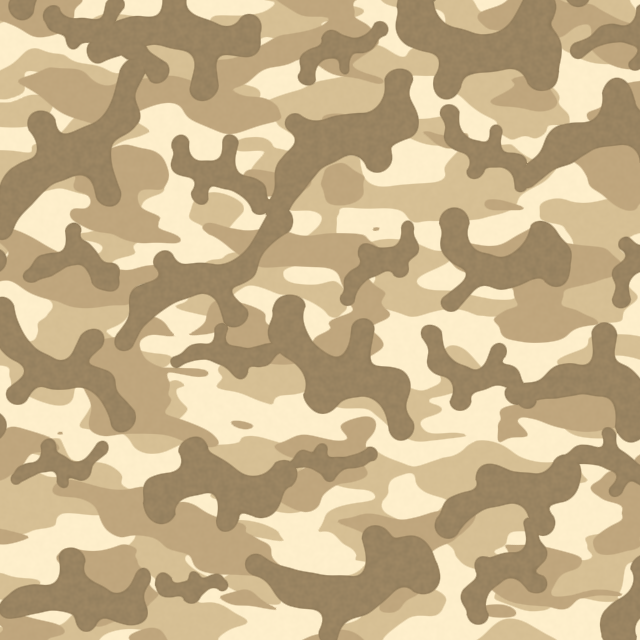
A Shadertoy shader for this pattern:

```glsl
// Desert camouflage: wavy sand patches under dark, branching rounded blotches.

#define MOTIF_CELL vec2(0.222, 0.168) // spacing of the dark blotches
#define BIG_SCALE vec2(0.95, 1.25)    // range of the large blotches
#define SMALL_SCALE vec2(0.48, 0.75)  // range of the small ones between them
#define BRANCH_BLEND 0.028            // roundness of the branch joints
#define PATCH_FREQ vec2(6.2, 13.5)    // patches are wider than tall
#define PATCH_WARP 0.032              // waviness of the patch outlines
#define LIGHT_LEVEL 0.005             // higher means less light tan
#define MID_LEVEL 0.140               // higher means less mid tan
#define EDGE_WIDTH 1.2                // softness of all outlines
#define RIM_WIDTH 0.004               // darker line inside the blotches

const vec3 CREAM = vec3(0.995, 0.935, 0.795);
const vec3 LIGHT_TAN = vec3(0.84, 0.75, 0.58);
const vec3 MID_TAN = vec3(0.75, 0.65, 0.49);
const vec3 BROWN = vec3(0.58, 0.50, 0.37);
const vec3 WARM_BROWN = vec3(0.62, 0.53, 0.39);

vec2 hash2(vec2 p) {
    vec3 q = fract(p.xyx * vec3(0.1031, 0.1030, 0.0973));
    q += dot(q, q.yzx + 33.33);
    return fract((q.xx + q.yz) * q.zy);
}

// Gradient noise, roughly -0.7 to 0.7
float cornerSlope(vec2 cell, vec2 corner, vec2 f) {
    float a = 6.28318 * hash2(cell + corner + 57.0).x;
    return dot(vec2(cos(a), sin(a)), f - corner);
}

float noise(vec2 p) {
    vec2 i = floor(p), f = p - i;
    vec2 u = f * f * f * (f * (f * 6.0 - 15.0) + 10.0);
    vec2 e = vec2(0.0, 1.0);
    return mix(mix(cornerSlope(i, e.xx, f), cornerSlope(i, e.yx, f), u.x),
               mix(cornerSlope(i, e.xy, f), cornerSlope(i, e.yy, f), u.x), u.y);
}

vec2 noise2(vec2 p) {
    return vec2(noise(p), noise(p + vec2(37.2, 11.7)));
}

// Stretched, warped field whose level sets outline the sand patches
float patchField(vec2 p, vec2 offset) {
    p += PATCH_WARP * vec2(1.5, 0.8) * noise2(p * vec2(9.0, 14.0) + offset.yx);
    vec2 q = p * PATCH_FREQ + offset;
    q.y += 0.12 * q.x;
    return noise(q) + 0.38 * noise(q * 2.1 + 19.3);
}

float smoothMin(float a, float b, float k) {
    float h = max(k - abs(a - b), 0.0) / k;
    return min(a, b) - 0.25 * h * h * k;
}

// Capsule whose radius swells from the root to the tip
float limb(vec2 p, vec2 root, vec2 tip, float rootRadius, float tipRadius) {
    vec2 axis = tip - root, v = p - root;
    float h = clamp(dot(v, axis) / dot(axis, axis), 0.0, 1.0);
    return length(v - axis * h) - mix(rootRadius, tipRadius, h * h);
}

// Bent spine with four bulb-ended arms
float motif(vec2 p, vec2 seed) {
    vec2 bend = hash2(seed + 3.1) - 0.5, bulb = hash2(seed + 9.4);
    vec2 left = vec2(-0.085, 0.07 * bend.x), right = vec2(0.085, 0.07 * bend.y);
    vec2 middle = vec2(0.0, -0.04 * (bend.x + bend.y));
    float d = smoothMin(limb(p, middle, left, 0.019, mix(0.013, 0.028, bulb.x)),
                        limb(p, middle, right, 0.019, mix(0.013, 0.028, bulb.y)), BRANCH_BLEND);
    float side = bend.x > 0.0 ? 1.0 : -1.0;
    for (int k = 0; k < 4; k++) {
        float t = float(k) * 0.56 - 0.84;
        vec2 r = hash2(seed * 1.7 + float(k) * 7.3);
        vec2 root = mix(middle, t < 0.0 ? left : right, abs(t));
        vec2 reach = vec2(0.7 * t + 0.9 * (r.x - 0.5), side * (0.95 - 0.2 * abs(t)));
        vec2 tip = root + reach * mix(0.030, 0.082, r.y);
        d = smoothMin(d, limb(p, root, tip, 0.012, mix(0.014, 0.025, r.x)), BRANCH_BLEND);
        side = -side;
    }
    return d;
}

// Large and small motifs alternate like the fields of a jittered checkerboard
float blotches(vec2 p) {
    p += 0.012 * noise2(p * 10.0);
    vec2 base = floor(p / MOTIF_CELL);
    float d = 1.0;
    for (int j = -1; j <= 1; j++) {
        for (int i = -1; i <= 1; i++) {
            vec2 cell = base + vec2(i, j);
            vec2 r = hash2(cell + 21.0), s = hash2(cell + 83.0);
            vec2 center = (cell + 0.5 + 0.4 * (r - 0.5)) * MOTIF_CELL;
            vec2 range = mod(cell.x + cell.y, 2.0) < 0.5 ? BIG_SCALE : SMALL_SCALE;
            float scale = mix(range.x, range.y, s.x);
            float tilt = 0.9 * (s.y - 0.5);
            vec2 q = mat2(cos(tilt), -sin(tilt), sin(tilt), cos(tilt)) * (p - center);
            d = min(d, motif(q / scale, cell) * scale);
        }
    }
    return d;
}

// Antialiased coverage, positive inside
float cover(float field) {
    return clamp(0.5 + field / max(EDGE_WIDTH * fwidth(field), 1e-5), 0.0, 1.0);
}

void mainImage(out vec4 fragColor, in vec2 fragCoord) {
    vec2 p = fragCoord / iResolution.y;
    float lightPatch = cover(patchField(p, vec2(3.7, 8.2)) - LIGHT_LEVEL);
    float midPatch = cover(patchField(p, vec2(41.3, 26.9)) - MID_LEVEL);
    float blotch = blotches(p);

    // Faint fine mottling of the dye
    float mottle = noise(p * 70.0) + 0.8 * noise(p * 160.0);
    vec3 brown = mix(BROWN, WARM_BROWN, clamp(0.5 + 0.7 * mottle, 0.0, 1.0));
    brown -= 0.025 * smoothstep(-RIM_WIDTH, 0.0, blotch);

    vec3 color = mix(CREAM, LIGHT_TAN, lightPatch);
    color = mix(color, MID_TAN, midPatch) + 0.008 * mottle;
    color = mix(color, brown, cover(-blotch));
    fragColor = vec4(color, 1.0);
}
```
